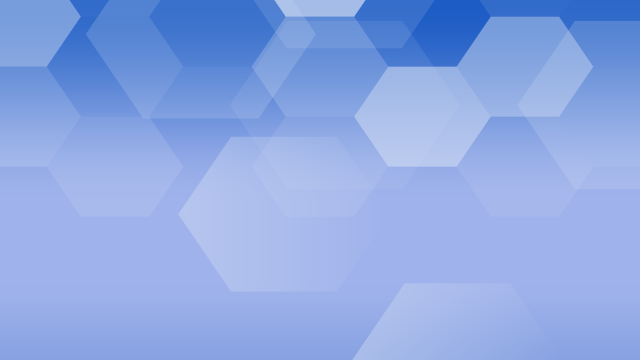
This background is drawn by a WebGL 2 fragment shader. Its source:

```glsl
#version 300 es
precision highp float;
// Translucent hexagons layered over a soft vertical blue gradient.
uniform vec2 u_resolution;
out vec4 outColor;

// Signed distance to a flat-topped hexagon with the given half height.
float hexagon(vec2 p, float halfHeight) {
  p = abs(p);
  float slanted = (p.x + 0.683 * p.y - 1.367 * halfHeight) * 0.826;
  return max(p.y - halfHeight, slanted);
}

// Antialiased coverage of a hexagon.
float cover(vec2 p, float halfHeight) {
  return clamp(0.5 - hexagon(p, halfHeight) * u_resolution.y, 0.0, 1.0);
}

// Deep blue at the top, pale in the middle, slightly darker at the base.
vec3 backdrop(float y) {
  vec3 pale = vec3(0.622, 0.697, 0.92);
  vec3 color = mix(pale, vec3(0.11, 0.36, 0.77), smoothstep(0.44, 1.0, y));
  return mix(color, vec3(0.53, 0.635, 0.885), 1.0 - smoothstep(-0.03, 0.22, y));
}

void main() {
  vec2 p = gl_FragCoord.xy / u_resolution.y;
  vec3 color = backdrop(p.y);
  vec3 frost = vec3(0.83, 0.87, 0.955);

  // Large tiles: centre and opacity.
  vec3 large[4] = vec3[4](
    vec3(0.558, 0.905, 0.20), vec3(0.958, 0.708, 0.10),
    vec3(0.956, 1.100, 0.14), vec3(1.757, 0.708, 0.21));
  for (int i = 0; i < 4; i++) {
    color = mix(color, frost, large[i].z * cover(p - large[i].xy, 0.234));
  }

  // Small honeycomb tiles: column, half row from the top, and opacity.
  vec3 small[15] = vec3[15](
    vec3(0, 0, 0.50), vec3(0, 2, 0.26), vec3(1, -1, 0.12),
    vec3(1, 1, 0.10), vec3(1, 3, 0.17), vec3(2, 0, -0.05),
    vec3(3, -1, 0.70), vec3(3, 1, 0.23), vec3(3, 3, 0.13),
    vec3(4, 2, 0.58), vec3(5, -1, 0.12), vec3(5, 1, 0.48),
    vec3(5, 3, 0.13), vec3(6, 0, 0.10), vec3(6, 2, 0.12));
  for (int i = 0; i < 15; i++) {
    vec2 center = vec2(0.0347, 0.9537) + small[i].xy * vec2(0.2847, -0.1389);
    color = mix(color, frost, small[i].z * cover(p - center, 0.1389));
  }

  // Two front tiles that fade out toward the right.
  for (int i = 0; i < 2; i++) {
    vec2 local = p - mix(vec2(0.789, 0.405), vec2(1.271, -0.002), float(i));
    float fade = clamp(0.5 - local.x / 0.584, 0.0, 1.0);
    color = mix(color, frost, 0.45 * fade * cover(local, 0.215));
  }

  outColor = vec4(color, 1.0);
}
```
